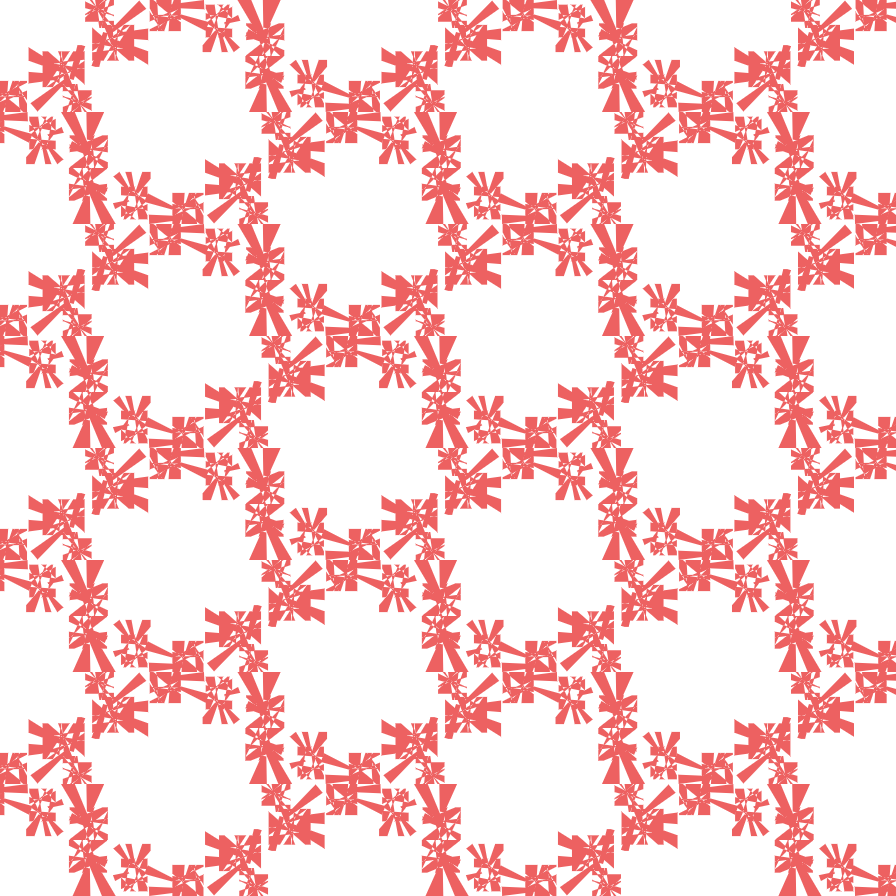
This pattern is drawn by a WebGL 1 fragment shader. Its source:

```glsl
precision highp float;
// Staggered chains of splintered coral shards linking into a honeycomb on white.

uniform vec2 u_resolution;

float hash(float n) {
  return fract(sin(n * 12.9898) * 43758.5453);
}

// Signed distance, positive inside, to an axis-aligned box.
float box(vec2 p, vec2 lo, vec2 hi) {
  vec2 inset = min(p - lo, hi - p);
  return min(inset.x, inset.y);
}

// Flat-ended sliver from ends.xy to ends.zw with a half-width at each end.
float wedge(vec2 p, vec4 ends, vec2 halfWidth) {
  vec2 axis = ends.zw - ends.xy;
  float len = length(axis);
  axis /= len;
  vec2 q = vec2(dot(p - ends.xy, axis), dot(p - ends.xy, vec2(-axis.y, axis.x)));
  float w = mix(halfWidth.x, halfWidth.y, clamp(q.x / len, 0.0, 1.0));
  return min(w - abs(q.y), min(q.x, len - q.x));
}

// Box cut by random lines, with every other piece filled.
float shatter(vec2 p, vec2 lo, vec2 hi, float seed) {
  vec2 center = 0.5 * (lo + hi);
  vec2 radius = 0.5 * (hi - lo);
  float side = 1.0;
  float nearest = 1000.0;
  for (int i = 0; i < 11; i++) {
    float n = seed + float(i) * 2.37;
    float angle = 3.14159 * (float(i) + hash(n)) / 11.0;
    vec2 normal = vec2(cos(angle), sin(angle));
    float reach = dot(abs(normal), radius);
    float d = dot(p - center, normal) - reach * (hash(n + 51.3) - 0.5) * 1.1;
    side *= d < 0.0 ? -1.0 : 1.0;
    nearest = min(nearest, abs(d));
  }
  return min(box(p, lo, hi), side * nearest + 0.6);
}

// Half of one chain link; the other half is its half-turn.
float halfLink(vec2 p) {
  p.x = mod(p.x + 240.0, 453.75) - 240.0;

  // Outer corner cluster with its fan
  float d = shatter(p, vec2(-231.0, 36.0), vec2(-194.0, 72.0), 3.0);
  d = max(d, shatter(p, vec2(-222.0, -6.0), vec2(-168.0, 40.0), 17.0));
  float fan = wedge(p, vec4(-198.0, 31.0, -157.0, 66.0), vec2(2.0, 7.0));
  fan = max(fan, wedge(p, vec4(-182.0, 27.0, -145.0, 28.0), vec2(4.0, 8.0)));
  fan = max(fan, wedge(p, vec4(-198.0, 21.0, -140.0, -7.0), vec2(2.0, 9.0)));
  fan = max(fan, wedge(p, vec4(-205.0, 30.0, -218.0, -14.0), vec2(3.0, 5.0)));
  d = max(d, min(fan, box(p, vec2(-231.0, -14.0), vec2(-150.0, 72.0))));

  // Small square with two slivers
  d = max(d, shatter(p, vec2(-148.0, 32.0), vec2(-108.0, 72.0), 29.0));
  d = max(d, wedge(p, vec4(-125.0, 64.0, -78.0, 66.0), vec2(2.0, 6.0)));
  d = max(d, wedge(p, vec4(-110.0, 52.0, -74.0, 38.0), vec2(2.0, 6.0)));

  // Ragged burst
  d = max(d, shatter(p, vec2(-76.0, 24.0), vec2(-42.0, 66.0), 41.0));
  fan = wedge(p, vec4(-62.0, 32.0, -78.0, 4.0), vec2(2.0, 8.0));
  fan = max(fan, wedge(p, vec4(-58.0, 30.0, -51.0, 3.0), vec2(2.0, 4.0)));
  fan = max(fan, wedge(p, vec4(-55.0, 32.0, -36.0, 8.0), vec2(1.0, 5.0)));
  fan = max(fan, wedge(p, vec4(-52.0, 42.0, -33.0, 49.0), vec2(1.0, 4.0)));
  d = max(d, min(fan, box(p, vec2(-80.0, 5.0), vec2(-30.0, 72.0))));

  // Central column
  d = max(d, shatter(p, vec2(-24.0, 0.0), vec2(25.0, 42.0), 67.0));
  d = max(d, wedge(p, vec4(-1.0, 22.0, -33.0, 86.0), vec2(4.0, 9.0)));
  d = max(d, wedge(p, vec4(1.0, 36.0, 10.0, 80.0), vec2(3.0, 13.0)));
  return max(d, wedge(p, vec4(-23.0, 30.0, 4.0, 18.0), vec2(5.0, 3.0)));
}

void main() {
  // The canvas is 1152 units tall: eight rows of 144, alternately shifted
  float pixel = 1152.0 / u_resolution.y;
  vec2 p = gl_FragCoord.xy * pixel;
  float row = floor(p.y / 144.0);
  p.x -= 340.5 + 226.875 * (1.0 - mod(row, 2.0));
  p.y -= (row + 0.5) * 144.0;

  float d = max(halfLink(p), halfLink(-p));
  float ink = clamp(0.5 + d / pixel, 0.0, 1.0);
  gl_FragColor = vec4(mix(vec3(1.0), vec3(0.93, 0.38, 0.38), ink), 1.0);
}
```
